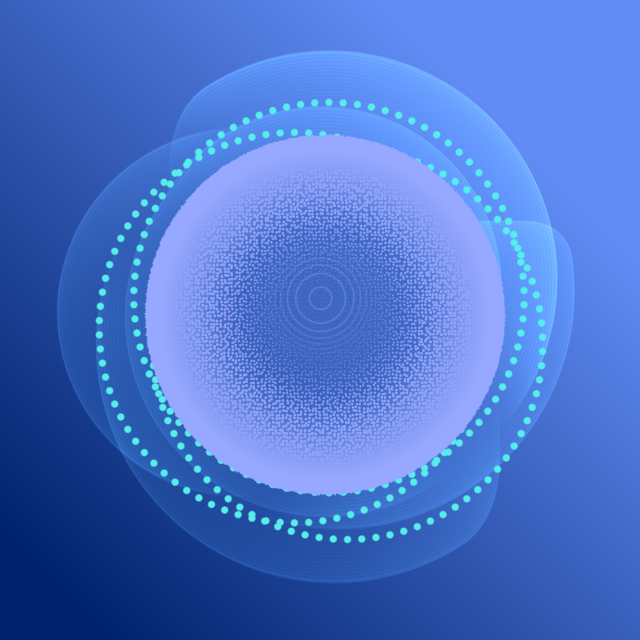
Write a WebGL 1 fragment shader that draws this background.

```glsl
precision highp float;
// A stippled lavender disc on a diagonal blue gradient, wrapped in sheer ribbons
// and three rings of cyan beads. Ribbons are offset circles trimmed by a line;
// the stipple is a jittered cell grid whose grains swell towards the rim.
uniform vec2 u_resolution;

float hash(vec2 p) {
  return fract(sin(dot(p, vec2(127.1, 311.7))) * 43758.5453);
}

// Maximum with a rounded corner of size k
float smoothMax(float a, float b, float k) {
  float h = max(k - abs(a - b), 0.0) / k;
  return max(a, b) + h * h * k * 0.25;
}

// Sheer circle, bright at its edge, fading out against the direction "facing";
// "trim" is the signed distance to a line that cuts it off
float ribbon(vec2 p, vec2 center, float radius, vec2 facing, float trim, float px) {
  vec2 q = p - center;
  float d = smoothMax(length(q) - radius, trim, 0.06);
  float inside = 1.0 - smoothstep(-px, px, d);
  float visible = smoothstep(-0.05, 0.15, dot(q, facing));
  float threads = 0.88 + 0.12 * sin(d * 1150.0 + 9.0 * q.x);
  float rim = exp(-abs(d + 0.002) / 0.003);
  return inside * visible * threads * (0.16 + 0.45 * exp(d / 0.055) + 0.22 * rim);
}

// Ring of evenly spaced round beads
float beads(vec2 p, vec2 center, float px) {
  const float TAU = 6.2831853;
  vec2 q = p - center;
  float stepAngle = TAU / 86.0;
  float angle = mod(atan(q.y, q.x), stepAngle) - 0.5 * stepAngle;
  float d = length(vec2(length(q) - 0.305, angle * 0.305)) - 0.0056;
  return 1.0 - smoothstep(-px, px, d);
}

// Coverage of scattered grains; "size" is their radius in cells
float stipple(vec2 p, float size, float px) {
  vec2 g = p * 175.0;
  float nearest = 2.0;
  for (int j = -1; j <= 1; j++) {
    for (int i = -1; i <= 1; i++) {
      vec2 cell = floor(g) + vec2(float(i), float(j));
      vec2 jitter = vec2(hash(cell), hash(cell + 37.0));
      nearest = min(nearest, length(cell + 0.2 + 0.6 * jitter - g));
    }
  }
  float soft = 0.08 + 90.0 * px;
  return 1.0 - smoothstep(size - soft, size + soft, nearest);
}

void main() {
  float side = min(u_resolution.x, u_resolution.y);
  float px = 1.0 / side;
  vec2 uv = gl_FragCoord.xy / u_resolution;
  vec2 p = (gl_FragCoord.xy - 0.5 * u_resolution) / side + 0.5;

  // Diagonal background
  float t = clamp((0.5 * (uv.x + uv.y) - 0.08) / 0.72, 0.0, 1.0);
  vec3 background = mix(vec3(0.0, 0.13, 0.42), vec3(0.38, 0.55, 0.96), t);
  vec3 color = background;

  // Outer ribbons: top, left, bottom, right
  float sheen = 1.15 * ribbon(p, vec2(0.514, 0.564), 0.357, vec2(0.6, 0.8), 0.264 - p.x, px);
  sheen += 0.8 * ribbon(p, vec2(0.378, 0.512), 0.289, vec2(-1.0, 0.0), -1.0, px);
  sheen += 0.75 * ribbon(p, vec2(0.521, 0.460), 0.371, vec2(-0.4, -0.92), p.x - 0.781, px);
  sheen += 0.7 * ribbon(p, vec2(0.527, 0.544), 0.371, vec2(0.97, -0.25), p.y - 0.655, px);
  // Inner folds
  sheen += 0.5 * ribbon(p, vec2(0.508, 0.505), 0.313, vec2(-0.8, -0.6), -1.0, px);
  sheen += 0.7 * ribbon(p, vec2(0.501, 0.551), 0.283, vec2(0.4, 0.92), -1.0, px);
  color += vec3(0.11, 0.21, 0.23) * sheen;

  // Beaded rings
  float bead = beads(p, vec2(0.514, 0.535), px);
  bead = max(bead, beads(p, vec2(0.460, 0.488), px));
  bead = max(bead, beads(p, vec2(0.543, 0.462), px));
  color = mix(color, vec3(0.34, 0.93, 0.92), bead);

  // Disc: dark core, grains that merge into a solid rim
  vec2 q = p - vec2(0.508, 0.508);
  float rho = length(q) / 0.281;
  vec3 lavender = vec3(0.59, 0.66, 1.0);
  vec3 core = mix(background, vec3(0.24, 0.40, 0.76), 0.75);
  float grain = stipple(p, mix(0.12, 0.62, smoothstep(0.1, 0.95, rho)), px);
  grain *= mix(0.25, 0.9, smoothstep(0.1, 0.6, rho));
  float solid = smoothstep(0.45, 0.95, rho);
  vec3 disc = mix(core, lavender, max(grain, solid));

  // Faint concentric circles, closing up with distance
  float r = length(p - vec2(0.501, 0.534));
  float phase = r * r / 0.0012 - 0.25;
  float gap = abs(fract(phase + 0.5) - 0.5) * 0.0006 / max(r, 0.004);
  float circles = (1.0 - smoothstep(0.0004, 0.0012 + px, gap)) * (1.0 - smoothstep(0.03, 0.12, r));
  disc = mix(disc, lavender, 0.28 * circles);

  // Slightly ragged outline
  float ragged = 0.002 * (hash(floor(vec2(atan(q.y, q.x) * 90.0, 1.0))) - 0.5);
  color = mix(color, disc, 1.0 - smoothstep(-px, px, length(q) - 0.281 + ragged));

  gl_FragColor = vec4(color, 1.0);
}
```
